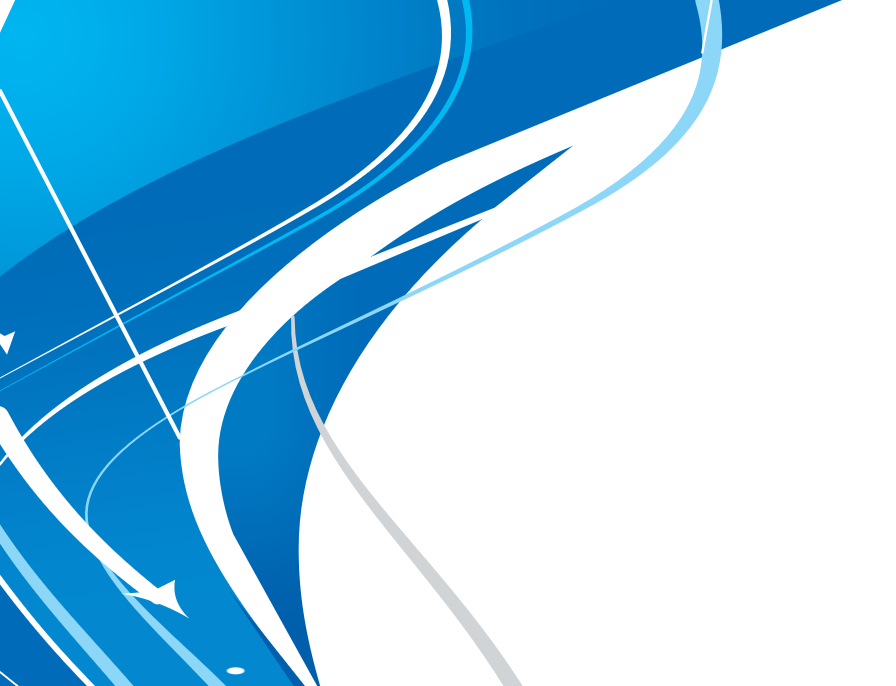
This background is drawn by a WebGL 2 fragment shader. Its source:

```glsl
#version 300 es
precision highp float;
// Flowing blue ribbons, swooshes and arrows sweeping over a white page.
// Each shape is a closed path or a tapered stroke of cubic Bezier curves,
// measured as a signed distance and layered with smooth coverage.
uniform vec2 u_resolution;
out vec4 fragColor;

const float HEIGHT = 5.88;   // canvas height in design units
const int STEPS = 24;        // segments per curve
const vec3 WHITE = vec3(1.0);
const vec3 DEEP = vec3(0.0, 0.37, 0.67);
const vec3 BLUE = vec3(0.0, 0.425, 0.725);
const vec3 AZURE = vec3(0.01, 0.535, 0.815);
const vec3 CYAN = vec3(0.0, 0.72, 0.95);
const vec3 SKY = vec3(0.55, 0.84, 0.97);
const vec3 GRAY = vec3(0.82, 0.83, 0.84);

struct Path { vec2 pen; float dist; float side; };

vec2 bezier(vec2 a, vec2 b, vec2 c, vec2 d, float t) {
  float s = 1.0 - t;
  return s*s*s*a + 3.0*s*s*t*b + 3.0*s*t*t*c + t*t*t*d;
}

// x: distance to the segment, y: position along it
vec2 segment(vec2 p, vec2 a, vec2 b) {
  vec2 ab = b - a;
  float h = clamp(dot(p - a, ab) / max(dot(ab, ab), 1e-9), 0.0, 1.0);
  return vec2(length(p - a - ab*h), h);
}

Path moveTo(vec2 start) { return Path(start, 1e5, 1.0); }

void lineTo(vec2 p, inout Path path, vec2 b) {
  vec2 a = path.pen;
  path.dist = min(path.dist, segment(p, a, b).x);
  if ((a.y > p.y) != (b.y > p.y)) {
    if (p.x < a.x + (b.x - a.x)*(p.y - a.y)/(b.y - a.y)) path.side = -path.side;
  }
  path.pen = b;
}

void curveTo(vec2 p, inout Path path, vec2 b, vec2 c, vec2 d) {
  vec2 a = path.pen;
  for (int i = 1; i <= STEPS; i++)
    lineTo(p, path, bezier(a, b, c, d, float(i)/float(STEPS)));
}

// Tapered curve whose full width runs from w0 to w1
float stroke(vec2 p, vec2 a, vec2 b, vec2 c, vec2 d, float w0, float w1) {
  float best = 1e5;
  vec2 last = a;
  for (int i = 1; i <= STEPS; i++) {
    vec2 next = bezier(a, b, c, d, float(i)/float(STEPS));
    vec2 s = segment(p, last, next);
    best = min(best, s.x - 0.5*mix(w0, w1, (float(i) - 1.0 + s.y)/float(STEPS)));
    last = next;
  }
  return best;
}

void paint(inout vec3 col, vec3 ink, float dist, float px) {
  col = mix(col, ink, clamp(0.5 - dist/px, 0.0, 1.0));
}

void fill(vec2 p, inout vec3 col, vec3 ink, Path path, vec2 start, float px) {
  lineTo(p, path, start);
  paint(col, ink, path.dist*path.side, px);
}

void main() {
  float px = HEIGHT/u_resolution.y;
  vec2 p = gl_FragCoord.xy*px;
  p.y = HEIGHT - p.y;        // y runs down from the top edge
  vec3 col = WHITE;

  // Blue body, lighter towards the bottom and dark in the lower left corner
  vec3 body = mix(BLUE, AZURE, smoothstep(2.0, 5.6, p.y + 0.15*p.x));
  float corner = stroke(p, vec2(-0.1, 4.83), vec2(0.2, 5.25), vec2(0.5, 5.6), vec2(0.85, 5.95), 0.05, 0.05);
  body = mix(body, BLUE, smoothstep(0.0, px, p.y - 4.95 - 1.18*p.x));
  // Bright cyan field above a long arc
  vec3 field = mix(CYAN, BLUE, smoothstep(-0.6, 5.2, length(p - vec2(0.2, 0.3))));
  vec2 start = vec2(-1);
  Path path = moveTo(start);
  lineTo(p, path, vec2(-1, 3.2));
  lineTo(p, path, vec2(0, 2.37));
  curveTo(p, path, vec2(1.3, 1.35), vec2(3.2, 0.75), vec2(5.3, 0));
  lineTo(p, path, vec2(6, -1));
  fill(p, body, field, path, start, px);
  path = moveTo(start);
  lineTo(p, path, vec2(9.66, -1));
  lineTo(p, path, vec2(3.8, 1.4));
  curveTo(p, path, vec2(2.9, 1.85), vec2(1.55, 2.75), vec2(1.54, 3.8));
  curveTo(p, path, vec2(1.56, 4.5), vec2(1.95, 5.05), vec2(2.6, 5.88));
  lineTo(p, path, vec2(2.6, 7));
  lineTo(p, path, vec2(-1, 7));
  fill(p, col, body, path, start, px);
  start = vec2(1.97, 5.07);
  path = moveTo(start);
  lineTo(p, path, vec2(2.63, 5.9));
  lineTo(p, path, vec2(2.53, 5.9));
  fill(p, col, DEEP, path, start, px);

  // Inner blade and the spear above it
  vec3 blade = mix(mix(BLUE, AZURE, 0.5), BLUE, smoothstep(2.1, 3.1, p.x));
  blade = mix(blade, DEEP, smoothstep(3.6, 5.6, p.y));
  start = vec2(4.13, 1.88);
  path = moveTo(start);
  lineTo(p, path, vec2(2.92, 2.39));
  curveTo(p, path, vec2(2.3, 2.8), vec2(1.87, 3.35), vec2(1.87, 3.9));
  curveTo(p, path, vec2(1.87, 4.15), vec2(1.93, 4.4), vec2(2.0, 4.58));
  lineTo(p, path, vec2(2.73, 5.9));
  lineTo(p, path, vec2(2.75, 5.9));
  curveTo(p, path, vec2(2.62, 5.45), vec2(2.56, 5.1), vec2(2.56, 4.7));
  curveTo(p, path, vec2(2.56, 3.8), vec2(3.05, 2.8), start);
  fill(p, col, blade, path, start, px);
  start = vec2(3.18, 2.2);
  path = moveTo(start);
  curveTo(p, path, vec2(3.7, 1.82), vec2(4.2, 1.55), vec2(4.91, 1.25));
  lineTo(p, path, vec2(4.24, 1.78));
  fill(p, col, BLUE, path, start, px);

  // Gray, cyan and sky swooshes
  paint(col, GRAY, stroke(p, vec2(2.51, 2.72), vec2(2.5, 3.9), vec2(3.6, 4.6), vec2(4.41, 5.9), 0.03, 0.14), px);
  vec2 joint = vec2(2.7, 1.88);
  float d = stroke(p, vec2(3.99, 0), vec2(4.15, 0.7), vec2(3.7, 1.32), joint, 0.06, 0.03);
  d = min(d, stroke(p, joint, vec2(2, 2.27), vec2(1, 2.8), vec2(0, 3.35), 0.03, 0.006));
  paint(col, CYAN, d, px);
  joint = vec2(4.95, 1.8);
  vec2 bend = vec2(2.08, 3.22), turn = vec2(0.8, 4.65);
  d = stroke(p, vec2(6.06, 0), vec2(6.2, 0.6), vec2(6.05, 1.2), joint, 0.2, 0.05);
  d = min(d, stroke(p, joint, vec2(3.9, 2.37), vec2(2.7, 2.9), bend, 0.05, 0.015));
  d = min(d, stroke(p, bend, vec2(1.1, 3.7), vec2(0.55, 4.15), turn, 0.012, 0.025));
  d = min(d, stroke(p, turn, vec2(0.95, 5.05), vec2(1.5, 5.5), vec2(1.9, 5.92), 0.025, 0.11));
  d = min(d, stroke(p, vec2(-0.05, 4.5), vec2(0.3, 5.05), vec2(0.7, 5.45), vec2(1.1, 5.92), 0.09, 0.12));
  paint(col, SKY, d, px);

  // White lines, arrow shaft, dot and clipped corner
  joint = vec2(2.6, 1.82);
  d = min(corner, stroke(p, vec2(3.79, 0), vec2(3.95, 0.65), vec2(3.6, 1.25), joint, 0.085, 0.035));
  d = min(d, stroke(p, joint, vec2(2, 2.17), vec2(1, 2.7), vec2(0, 3.24), 0.035, 0.008));
  d = min(d, stroke(p, vec2(2.08, 2.7), vec2(1.2, 3.02), vec2(0.4, 3.45), vec2(0, 3.98), 0.09, 0.02));
  d = min(d, stroke(p, vec2(-0.02, 3.58), vec2(0.35, 4.25), vec2(0.8, 4.7), vec2(1.35, 5.12), 0.2, 0.12));
  d = min(d, segment(p, vec2(0, 0.78), vec2(1.54, 3.75)).x - 0.018);
  d = min(d, segment(p, vec2(6.1, 0), vec2(6.02, 0.45)).x - 0.01);
  d = min(d, segment(p, vec2(0, 5.76), vec2(0.15, 5.88)).x - 0.008);
  d = min(d, (length((p - vec2(2.02, 5.75))/vec2(0.075, 0.03)) - 1.0)*0.03);
  d = min(d, dot(p - vec2(0.13, 0), vec2(0.907, 0.421)));
  paint(col, WHITE, d, px);

  // Arrowheads
  start = vec2(1.62, 5.3);
  path = moveTo(start);
  curveTo(p, path, vec2(1.52, 5.2), vec2(1.48, 5.1), vec2(1.5, 4.97));
  lineTo(p, path, vec2(1.3, 5.07));
  lineTo(p, path, vec2(1.04, 5.09));
  curveTo(p, path, vec2(1.25, 5.12), vec2(1.45, 5.2), start);
  fill(p, col, WHITE, path, start, px);
  start = vec2(-0.1, 2.8);
  path = moveTo(start);
  lineTo(p, path, vec2(0.04, 2.88));
  lineTo(p, path, vec2(0.13, 2.84));
  lineTo(p, path, vec2(0.06, 3.04));
  fill(p, col, WHITE, path, start, px);

  fragColor = vec4(col, 1.0);
}
```
